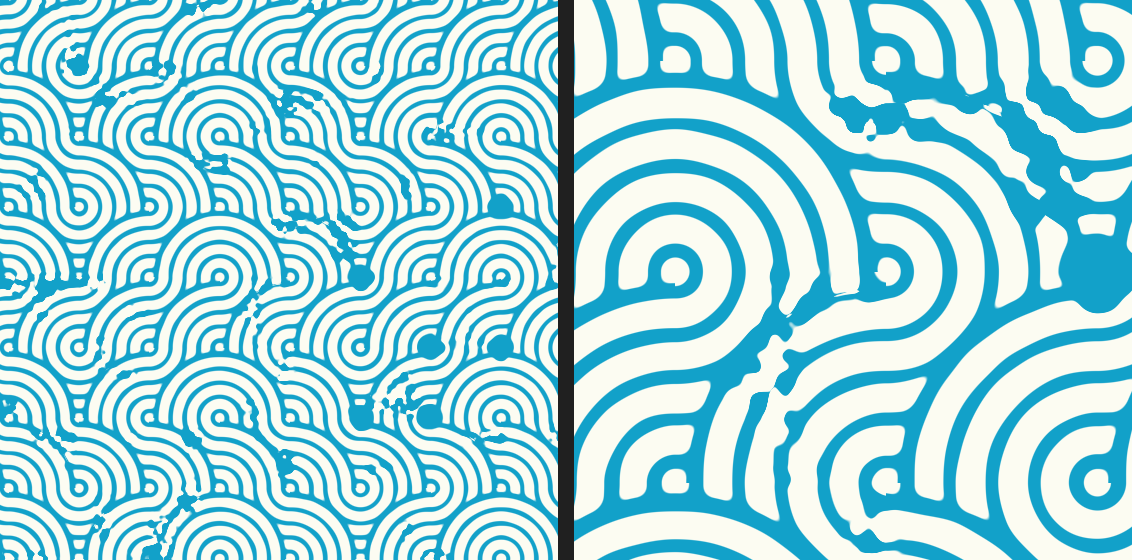
Left: the whole. Right: its middle third, enlarged.
This pattern is drawn by a Shadertoy shader. Its source:

```glsl
// Interlaced wave bands: a grid of square tiles, each with a front fan of
// concentric arcs on a lower corner overlapping a fan from the opposite corner.
// Fan corners follow a four by four cycle; noise adds printed wear.

float hash(vec2 p) {
    return fract(sin(dot(p, vec2(127.1, 311.7))) * 43758.5453);
}

float noise(vec2 p) {
    vec2 i = floor(p), f = fract(p);
    f = f * f * (3.0 - 2.0 * f);
    return mix(mix(hash(i), hash(i + vec2(1, 0)), f.x),
               mix(hash(i + vec2(0, 1)), hash(i + vec2(1, 1)), f.x), f.y);
}

// Signed distance to evenly spaced rings centred on whole radii.
float rings(float radius) {
    return abs(fract(radius + 0.5) - 0.5) - 0.345;
}

// Intersection with rounded corners.
float smoothMax(float a, float b, float k) {
    float h = max(k - abs(a - b), 0.0);
    return max(a, b) + h * h / (4.0 * k);
}

// Even rows alternate fan sides in pairs; odd rows sweep all one way.
bool fanOnRight(vec2 cell) {
    float row = mod(cell.y, 4.0), column = mod(cell.x, 4.0);
    if (mod(row, 2.0) > 0.5) return row > 2.0;
    return column > 0.5 && column < 2.5;
}

float bands(vec2 p) {
    vec2 cell = floor(p), f = p - cell;
    if (fanOnRight(cell)) f.x = 1.0 - f.x;
    float front = 5.0 * length(f);
    float back = 5.0 * length(1.0 - f);
    float frontBands = max(rings(front), front - 4.5);
    float backBands = smoothMax(rings(back), 4.72 - front, 0.25);
    return min(frontBands, backBands);
}

void mainImage(out vec4 fragColor, in vec2 fragCoord) {
    vec2 p = fragCoord / iResolution.y * 7.96 - vec2(0.124, 0.02);
    float d = bands(p);

    // Slight wobble, with sparse ragged nicks
    d += 0.06 * (noise(p * 6.0) - 0.5);
    float worn = smoothstep(0.74, 0.95, noise(p * 2.3 + 7.0));
    d += 0.9 * worn * (noise(p * 13.0) - 0.35);

    // Ink flooding a few fan centres
    vec2 node = floor(p + 0.5);
    if (hash(node + 3.0) > 0.92) {
        float flood = 0.75 + 0.35 * noise(p * 7.0);
        d = smoothMax(d, flood - 5.0 * length(p - node), 0.15);
    }

    float pixel = 39.8 / iResolution.y;
    float cream = 1.0 - smoothstep(-0.8 * pixel, 0.8 * pixel, d);
    vec3 color = mix(vec3(0.07, 0.63, 0.79), vec3(0.99, 0.99, 0.95), cream);
    fragColor = vec4(color, 1.0);
}
```
